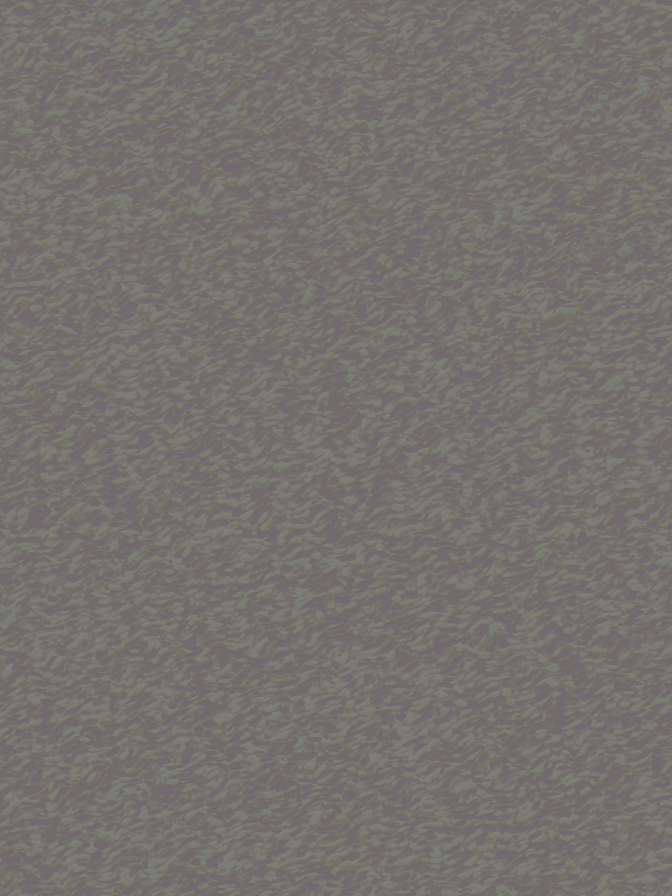
Write a WebGL 1 fragment shader that draws this texture.

```glsl
precision highp float;
// Fine leathery grain: thin slanted sage and tan streaks on a mauve grey ground.
uniform vec2 u_resolution;

#define ANGLE 0.30      // slope of the streaks, radians
#define ALONG 78.0      // cells per canvas height along the streaks
#define ACROSS 186.0    // cells per canvas height across the streaks
#define WARP 0.0024     // waviness of the streaks
#define FINE 0.42       // strength of the layer that breaks them into dashes
#define HOLLOW 2.3      // depth of the ring around each bump
#define LOW_EDGE -0.06  // height where the ground ends
#define HIGH_EDGE 0.17  // height where the flecks begin
#define SOFTNESS 0.07   // half width of the colour edges
#define RELIEF 0.0013   // half distance of the slope samples

const vec3 MAUVE = vec3(0.448, 0.418, 0.442);
const vec3 BROWN = vec3(0.440, 0.418, 0.412);
const vec3 TAN   = vec3(0.455, 0.442, 0.392);
const vec3 GREY  = vec3(0.470, 0.460, 0.450);
const vec3 SAGE  = vec3(0.459, 0.491, 0.447);
const vec3 PALE  = vec3(0.502, 0.489, 0.464);

vec3 hash3(vec2 cell) {
  vec3 k = vec3(dot(cell, vec2(127.1, 311.7)),
                dot(cell, vec2(269.5, 183.3)),
                dot(cell, vec2(419.2, 371.9)));
  return fract(sin(k) * 43758.545);
}

// Cellular noise: each cell holds one bump or dent inside an opposite ring,
// which keeps the grain even over large areas
float bumps(vec2 p) {
  vec2 cell = floor(p);
  float sum = 0.0;
  for (int y = -1; y <= 1; y++) {
    for (int x = -1; x <= 1; x++) {
      vec2 neighbour = cell + vec2(float(x), float(y));
      vec3 rnd = hash3(neighbour);
      vec2 d = p - neighbour - rnd.xy;
      float r2 = dot(d, d);
      float falloff = max(0.0, 1.0 - r2);
      float profile = falloff * falloff * falloff * (1.0 - HOLLOW * r2);
      sum += (rnd.z * 2.0 - 1.0) * profile;
    }
  }
  return sum;
}

// Layered sines that bend the streaks and vary their direction
vec2 bend(vec2 p) {
  float a = sin(p.x * 97.0 + p.y * 41.0 + 2.0 * sin(p.y * 47.0));
  float b = sin(p.x * 59.0 - p.y * 83.0 + 2.0 * sin(p.x * 29.0 + 1.3));
  return p + WARP * vec2(b, a + b);
}

float grain(vec2 p) {
  p = bend(p);
  float c = cos(ANGLE), s = sin(ANGLE);
  vec2 q = vec2(c * p.x + s * p.y, c * p.y - s * p.x) * vec2(ALONG, ACROSS);
  return bumps(q) + FINE * bumps(q * vec2(2.1, 1.3) + 9.3);
}

float edge(float level, float value) {
  return smoothstep(level - SOFTNESS, level + SOFTNESS, value);
}

void main() {
  vec2 p = gl_FragCoord.xy / u_resolution.y;
  vec2 toLight = RELIEF * vec2(-sin(ANGLE), cos(ANGLE));

  // Height, and slope towards the light
  float height = grain(p);
  float lit = edge(0.0, grain(p - toLight) - grain(p + toLight));

  // Ground, rims and flecks, each with a shaded and a lit tone
  vec3 ground = mix(BROWN, MAUVE, lit);
  vec3 rim = mix(TAN, GREY, lit);
  vec3 fleck = mix(SAGE, PALE, lit);
  vec3 color = mix(ground, rim, edge(LOW_EDGE, height));
  color = mix(color, fleck, edge(HIGH_EDGE, height));
  gl_FragColor = vec4(color, 1.0);
}
```
